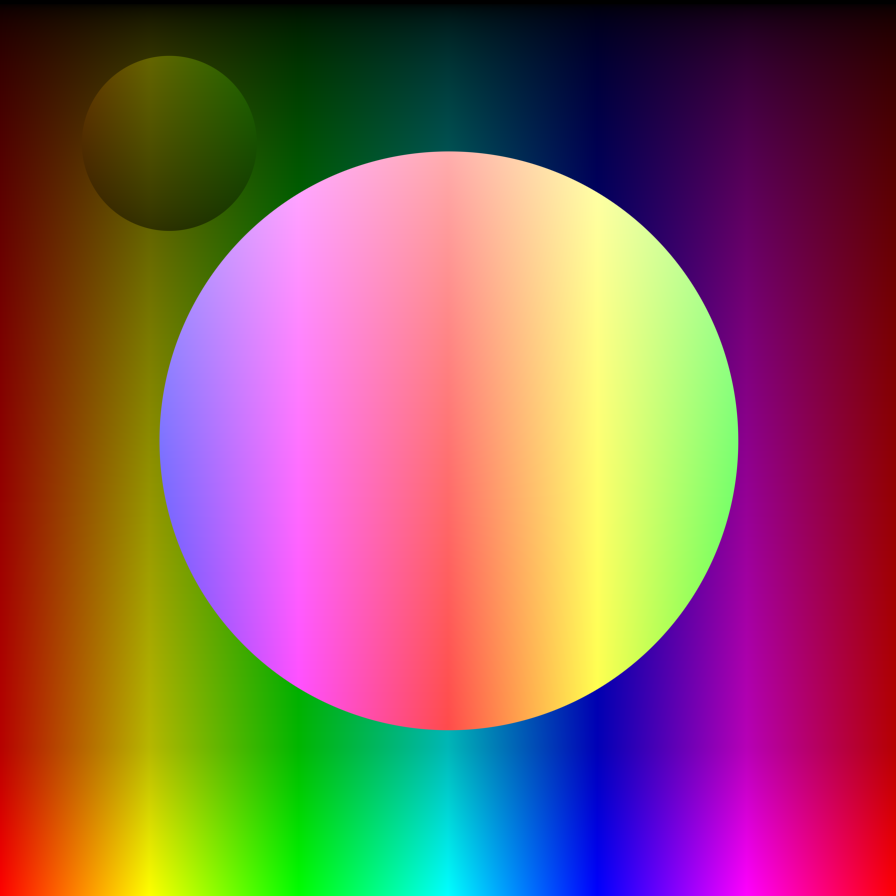
Give the GLSL for this background, as a WebGL 1 fragment shader.

```glsl
precision highp float;
// A rainbow sweeps across the canvas and fades from bright at the bottom to black.
// A large disc shows the inverted spectrum; a small one shows it flipped vertically.

uniform vec2 u_resolution;

// Fully saturated colour of a hue in 0..1
vec3 hueColor(float hue) {
  return clamp(abs(mod(hue * 6.0 + vec3(0.0, 4.0, 2.0), 6.0) - 3.0) - 1.0, 0.0, 1.0);
}

// Square-root falloff toward the top, with a linear lift along the bottom
float brightness(float y) {
  float fade = 0.785 * sqrt(max(0.996 - y, 0.0));
  float lift = 0.217 * max(1.0 - y / 0.165, 0.0);
  return fade + lift;
}

vec3 spectrum(vec2 p) {
  return hueColor(p.x) * brightness(p.y);
}

// Smooth disc coverage
float disc(vec2 p, vec2 center, float radius) {
  float edge = 0.75 / min(u_resolution.x, u_resolution.y);
  return 1.0 - smoothstep(-edge, edge, length(p - center) - radius);
}

void main() {
  vec2 uv = gl_FragCoord.xy / u_resolution;
  vec3 backdrop = spectrum(uv);
  vec3 color = backdrop;

  // Small disc: brightness mirrored about its own center
  vec2 smallCenter = vec2(0.189, 0.840);
  vec3 flipped = spectrum(vec2(uv.x, 2.0 * smallCenter.y - uv.y));
  color = mix(color, flipped, disc(uv, smallCenter, 0.0977));

  // Large disc: complement of the backdrop
  color = mix(color, 1.0 - backdrop, disc(uv, vec2(0.501, 0.508), 0.323));

  gl_FragColor = vec4(color, 1.0);
}
```
